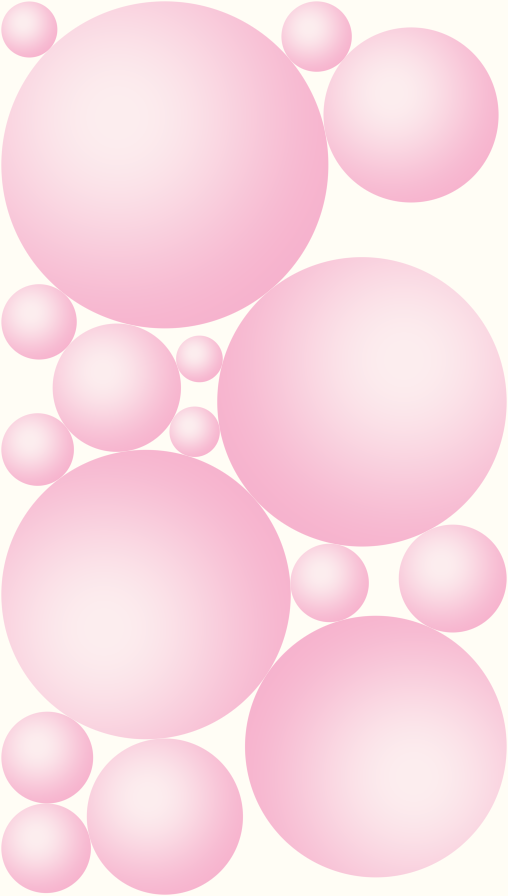
Give the GLSL for this background, as a Shadertoy shader.

```glsl
const vec3 PAPER = vec3(1.0, 0.992, 0.962);
const vec3 CORE = vec3(0.988, 0.93, 0.935);
const vec3 RIM = vec3(0.966, 0.70, 0.805);
const vec2 GLOW_RANGE = vec2(0.05, 1.45);     // gradient start and end, in radii
const vec2 SMALL_GLOW = vec2(-0.22, -0.25);   // highlight offset, in radii
const float BIG_GLOW = 0.29;
const float MARGIN = 0.0015;
const float MIN_RADIUS = 0.0225;
const float SEED_PULL = 0.05;                 // draws the first filler into its wedge
const int BIG = 4;
const int FILLERS = 5;
const int GLOBAL_TRIES = 64;
const int LOCAL_TRIES = 130;
const float STEP_START = 0.1;
const float STEP_DECAY = 0.957;
const float BIG_RADII[4] = float[](0.1825, 0.1615, 0.1615, 0.146);
// Largest first filler of each gap; zero leaves the gap empty
const float SEED_RADIUS[6] = float[](1.0, 0.0977, 0.0716, 0.0482, 0.0885, 0.0);

vec3 circles[9];   // centre and radius, y pointing down
int count = 0;
float width;

vec2 hash22(vec2 p) {
    vec3 q = fract(p.xyx * vec3(0.1031, 0.1030, 0.0973));
    q += dot(q, q.yzx + 33.33);
    return fract((q.xx + q.yz) * q.zy);
}

// Zigzag chain of tangent circles, leaning on the left and right walls in turn
void buildChain() {
    for (int i = 0; i < BIG; i++) {
        float r = BIG_RADII[i];
        float x = (i & 1) == 0 ? r + MARGIN : width - r - MARGIN;
        float y = r + MARGIN;
        if (i > 0) {
            vec3 last = circles[i - 1];
            float reach = r + last.z, dx = x - last.x;
            y = last.y + sqrt(max(reach * reach - dx * dx, 0.0001));
        }
        circles[i] = vec3(x, y, r);
    }
    count = BIG;
}

// Gaps left of the chain are even, gaps right of it odd, numbered downwards
int gapAt(vec2 p) {
    float chainX = circles[0].x;
    for (int i = 1; i < BIG; i++) {
        vec2 a = circles[i - 1].xy, b = circles[i].xy;
        chainX += (b.x - a.x) * clamp((p.y - a.y) / (b.y - a.y), 0.0, 1.0);
    }
    int side = p.x > chainX ? 1 : 0;
    int gap = side;
    for (int i = 0; i < BIG; i++)
        if ((i & 1) == side && p.y > circles[i].y) gap += 2;
    return gap;
}

// Radius of the largest free circle around p inside the gap
float clearance(vec2 p, int gap) {
    vec2 wall = min(p, vec2(width, 1.0) - p);
    float d = min(wall.x, wall.y) - MARGIN;
    for (int i = 0; i < count; i++) d = min(d, distance(p, circles[i].xy) - circles[i].z);
    return d > 0.0 && gapAt(p) != gap ? -1.0 : d;
}

// Fill one gap greedily: random search, then shrinking local steps
void fillGap(int gap) {
    float top = gap < 2 ? 0.0 : circles[gap - 2].y;
    float bottom = gap < BIG ? circles[gap].y : 1.0;
    vec2 anchorA = circles[clamp(gap - 1, 0, BIG - 1)].xy;
    vec2 anchorB = circles[min(gap, BIG - 1)].xy;
    for (int k = 0; k < FILLERS; k++) {
        float cap = k == 0 ? SEED_RADIUS[gap] : 1.0;
        float pull = k == 0 ? SEED_PULL : 0.0;
        float bestScore = -9.0, stepSize = STEP_START;
        vec3 best = vec3(0.0);
        for (int j = 0; j < GLOBAL_TRIES + LOCAL_TRIES; j++) {
            vec2 h = hash22(vec2(float(j) + 1.0, float(gap * 10 + k) + 3.0));
            vec2 c = vec2(h.x * width, mix(top, bottom, h.y));
            if (j >= GLOBAL_TRIES) {
                c = best.xy + (h - 0.5) * stepSize;
                stepSize *= STEP_DECAY;
            }
            float r = min(clearance(c, gap), cap);
            float score = r - pull * (distance(c, anchorA) + distance(c, anchorB));
            if (score > bestScore) {
                bestScore = score;
                best = vec3(c, r);
            }
        }
        if (best.z < MIN_RADIUS) break;
        circles[count++] = best;
    }
}

// Soft ball with an off-centre highlight
vec3 paintBall(vec3 col, vec2 p, vec3 ball, vec2 glow, float px) {
    vec2 q = (p - ball.xy) / ball.z;
    vec3 tint = mix(CORE, RIM, smoothstep(GLOW_RANGE.x, GLOW_RANGE.y, length(q - glow)));
    float edge = distance(p, ball.xy) - ball.z;
    return mix(col, tint, 1.0 - smoothstep(-0.7 * px, 0.7 * px, edge));
}

void mainImage(out vec4 fragColor, in vec2 fragCoord) {
    float px = 1.0 / iResolution.y;
    vec2 p = vec2(fragCoord.x, iResolution.y - fragCoord.y) * px;
    width = iResolution.x * px;
    buildChain();

    // Fillers are only needed outside the big balls
    float outside = 1.0;
    for (int i = 0; i < BIG; i++) outside = min(outside, distance(p, circles[i].xy) - circles[i].z);
    if (outside > -px) fillGap(gapAt(p));

    vec3 col = PAPER;
    for (int i = 0; i < count; i++) {
        vec2 lean = vec2((i & 1) == 0 ? -1.0 : 1.0, i < 2 ? -1.0 : 0.8);
        col = paintBall(col, p, circles[i], i < BIG ? BIG_GLOW * lean : SMALL_GLOW, px);
    }
    fragColor = vec4(col, 1.0);
}
```
